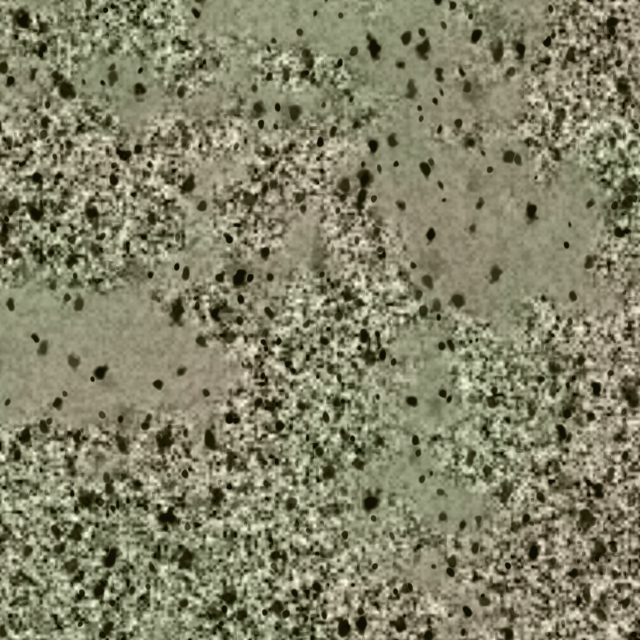
This texture is drawn by a WebGL 1 fragment shader. Its source:

```glsl
precision highp float;
uniform vec2 u_resolution;

const float GROUND_TONE = 0.575;
const float SHRUB_TONE = 0.05;
const vec3 TONE_OFFSET = vec3(0.0, -0.005, -0.107);
const vec3 SHADE_FLOOR = vec3(0.05, 0.05, 0.01);
const vec3 GREEN_TINT = vec3(-0.016, 0.012, -0.006);
const vec3 PINK_TINT = vec3(0.018, -0.012, 0.008);
const float COARSE_GRAIN = 108.0;
const float FINE_GRAIN = 185.0;
const float QUIET_CONTRAST = 0.2;
const float ROUGH_CONTRAST = 1.08;
const float SPECK_DEPTH = 0.24;
const float EDGE_ROUGHNESS = 0.9;

float hash(vec2 p) {
  vec3 q = fract(p.xyx * 0.1031);
  q += dot(q, q.yzx + 33.33);
  return fract((q.x + q.y) * q.z);
}

vec2 hash2(vec2 p) {
  return vec2(hash(p + 17.3), hash(p + 71.9));
}

float noise(vec2 p) {
  vec2 i = floor(p);
  vec2 f = fract(p);
  f = f * f * (3.0 - 2.0 * f);
  float low = mix(hash(i), hash(i + vec2(1.0, 0.0)), f.x);
  float high = mix(hash(i + vec2(0.0, 1.0)), hash(i + 1.0), f.x);
  return mix(low, high, f.y);
}

vec2 turn(vec2 p) {
  return vec2(0.8 * p.x - 0.6 * p.y, 0.6 * p.x + 0.8 * p.y);
}

float fbm(vec2 p) {
  float sum = 0.0;
  float gain = 0.5;
  for (int i = 0; i < 4; i++) {
    sum += gain * noise(p);
    p = turn(p) * 2.1 + 9.7;
    gain *= 0.5;
  }
  return sum / 0.9375;
}

// Scattered upright blobs: one candidate per cell, kept with probability share
float shrubs(vec2 p, float cells, float share, vec2 radii, float softness, float seed) {
  float ragged = EDGE_ROUGHNESS * (noise(p * 120.0 + seed) - 0.5);
  vec2 home = floor(p * cells);
  float cover = 0.0;
  for (int y = -1; y <= 1; y++) {
    for (int x = -1; x <= 1; x++) {
      vec2 cell = home + vec2(float(x), float(y));
      vec2 key = cell + seed;
      vec2 center = (cell + 0.1 + 0.8 * hash2(key)) / cells;
      float radius = mix(radii.x, radii.y, pow(hash(key + 5.1), 1.6));
      vec2 d = p - center;
      d.x += (hash(key + 43.7) - 0.5) * 0.5 * d.y;
      d.y /= mix(1.1, 1.7, hash(key + 29.3));
      float dist = length(d) / radius + ragged;
      float strength = mix(0.65, 1.0, hash(key + 61.1));
      float kept = step(hash(key + 11.7), share);
      cover = max(cover, kept * strength * (1.0 - smoothstep(1.0 - softness, 1.0 + 0.5 * softness, dist)));
    }
  }
  return cover;
}

void main() {
  vec2 p = gl_FragCoord.xy / u_resolution.y;

  // Patches of quiet and rough ground, calmer toward the top left
  float patches = fbm(p * 4.5 + 3.0) + 0.35 * (noise(p * 19.0) - 0.5);
  patches += 0.16 * (0.55 - p.y) + 0.07 * (p.x - 0.5);
  float rough = smoothstep(0.34, 0.62, patches);

  // Crisp grain, deeper in the darks than in the lights
  float coarse = noise(turn(p) * COARSE_GRAIN);
  float fine = noise(p * FINE_GRAIN + 40.0);
  float grain = 0.5 * (coarse + fine) - 0.5;
  grain *= grain < 0.0 ? 1.1 : 0.85;
  float tone = GROUND_TONE + 0.09 * (fbm(p * 7.0 + 20.0) - 0.5);
  tone += grain * mix(QUIET_CONTRAST, ROUGH_CONTRAST, rough);

  // Small dark specks in the rough ground
  float speck = smoothstep(0.66, 0.92, noise(p * vec2(125.0, 105.0) + 80.0));
  tone -= SPECK_DEPTH * speck * mix(0.12, 1.0, rough);

  // Faint thickets, then large and small shrubs
  float thicket = 0.38 * shrubs(p, 13.0, 0.2, vec2(0.012, 0.022), 0.8, 131.0);
  thicket *= 0.5 + coarse;
  float large = shrubs(p, 20.0, 0.48, vec2(0.0065, 0.0125), 0.6, 7.0);
  float small = shrubs(p, 33.0, 0.22, vec2(0.004, 0.0075), 0.6, 211.0);
  float cover = max(thicket, max(large, small));
  tone = mix(tone, SHRUB_TONE, cover);

  // Broad drift between greenish and pinkish soil
  float drift = fbm(p * 3.0 + 50.0) + 0.3 * (p.x - 0.5);
  vec3 tint = mix(GREEN_TINT, PINK_TINT, smoothstep(0.3, 0.75, drift));
  vec3 color = vec3(tone) + TONE_OFFSET + tint * (1.0 - cover);
  gl_FragColor = vec4(clamp(color, SHADE_FLOOR, vec3(1.0)), 1.0);
}
```
